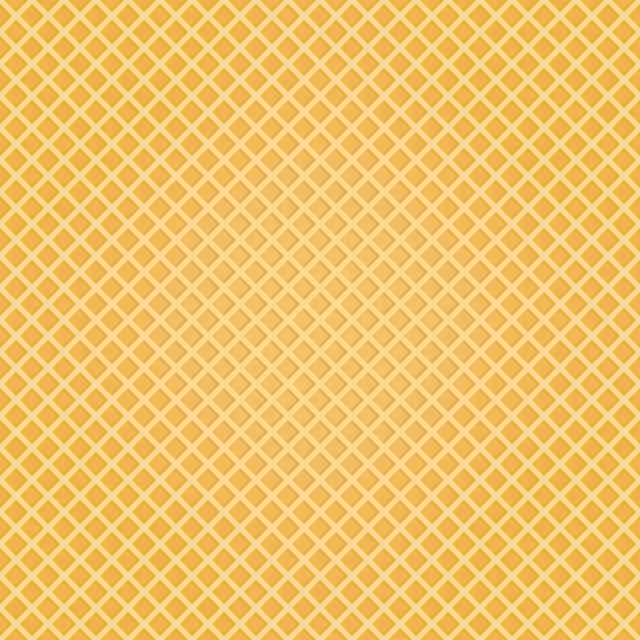
Reproduce this pattern procedurally as a three.js fragment shader.

```glsl
varying vec2 vUv;

const float TAU = 6.2831853;
const float REPEATS = 20.0;
const float GRAIN_CELLS = 160.0;

const vec3 RIB = vec3(0.99, 0.85, 0.57);
const vec3 SHADE = vec3(0.89, 0.68, 0.27);
const vec3 POCKET_EDGE = vec3(0.95, 0.70, 0.285);
const vec3 POCKET_CENTRE = vec3(0.955, 0.76, 0.41);

float hash(vec2 p) {
  return fract(sin(dot(p, vec2(127.1, 311.7))) * 43758.5453);
}

// Value noise that wraps after a whole number of cells
float wrappedNoise(vec2 uv, float cells) {
  vec2 p = uv * cells;
  vec2 i = floor(p);
  vec2 f = fract(p);
  f = f * f * (3.0 - 2.0 * f);
  float a = hash(mod(i, cells));
  float b = hash(mod(i + vec2(1.0, 0.0), cells));
  float c = hash(mod(i + vec2(0.0, 1.0), cells));
  float d = hash(mod(i + vec2(1.0, 1.0), cells));
  return mix(mix(a, b, f.x), mix(c, d, f.x), f.y);
}

// Diagonal coordinates: whole numbers lie on the rib centre lines
vec2 diagonals(vec2 uv, float repeats) {
  vec2 p = uv * repeats;
  return vec2(p.x + p.y, p.x - p.y);
}

float ribMask(vec2 cell, float halfWidth, float softness) {
  vec2 d = min(cell, 1.0 - cell);
  return 1.0 - smoothstep(halfWidth - softness, halfWidth + softness, min(d.x, d.y));
}

// Soft shade along the two right-hand walls of a pocket
float wallShade(vec2 cell, float start, float end) {
  return smoothstep(start, end, max(cell.x, cell.y));
}

// Broad glow, brightest in the middle and periodic at the borders
float centreGlow(vec2 uv) {
  vec2 wave = cos(TAU * (uv - 0.5));
  return smoothstep(0.35, 1.0, 0.5 + 0.25 * (wave.x + wave.y));
}

void main() {
  vec2 cell = fract(diagonals(vUv, REPEATS));
  float glow = centreGlow(vUv);
  float grain = wrappedNoise(vUv, GRAIN_CELLS) - 0.5;

  // Pocket floor with grain and shaded walls
  vec3 color = mix(POCKET_EDGE, POCKET_CENTRE, glow) + 0.025 * grain;
  vec3 shade = SHADE + vec3(0.01, 0.015, 0.03) * glow;
  color = mix(color, shade, wallShade(cell, 0.71, 0.82));

  // Raised ribs
  color = mix(color, RIB + 0.008 * grain, ribMask(cell, 0.12, 0.04));

  gl_FragColor = vec4(color, 1.0);
}
```
